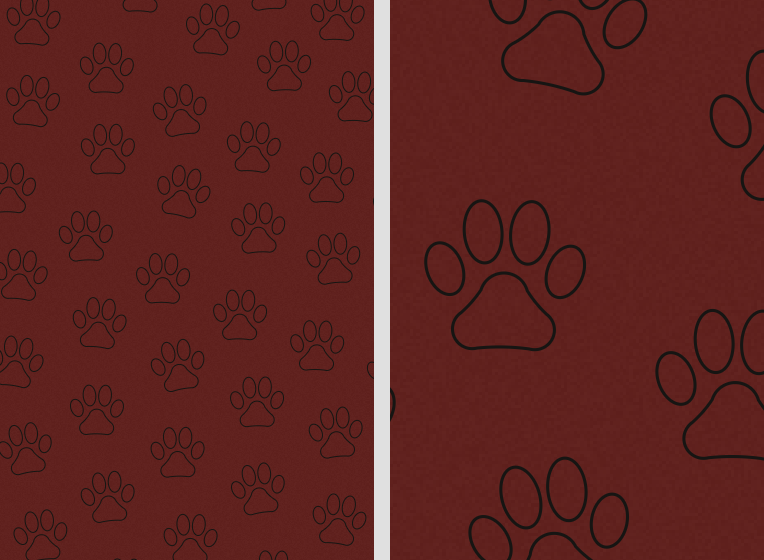
Left: the whole. Right: its middle third, enlarged.
A Shadertoy shader for this pattern:

```glsl
float hash(vec2 p) {
    return fract(sin(dot(p, vec2(12.9898, 78.233))) * 43758.5453);
}

vec2 rotate(vec2 p, float angle) {
    float c = cos(angle), s = sin(angle);
    return vec2(c * p.x + s * p.y, c * p.y - s * p.x);
}

// Ellipse leaning anticlockwise by lean
float toe(vec2 p, vec2 centre, vec2 radii, float lean) {
    p = rotate(p - centre, lean);
    float k = length(p / radii);
    return k * (k - 1.0) / max(length(p / (radii * radii)), 1e-4);
}

// Capsule with its own radius at each end and a slightly pinched waist
float limb(vec2 p, vec2 a, vec2 b, float ra, float rb) {
    vec2 ab = b - a;
    float h = clamp(dot(p - a, ab) / dot(ab, ab), 0.0, 1.0);
    return length(p - a - ab * h) - mix(ra, rb, h) + 0.04 * h * (1.0 - h);
}

float pad(vec2 p) {
    vec2 top = vec2(0.0, -0.105), left = vec2(-0.145, -0.25), right = vec2(0.14, -0.255);
    float sides = min(limb(p, top, left, 0.11, 0.09), limb(p, top, right, 0.11, 0.09));
    return min(sides, limb(p, left, right, 0.09, 0.09));
}

// Distance to the nearest of the five paw outlines
float pawOutline(vec2 p) {
    float d = abs(pad(p));
    d = min(d, abs(toe(p, vec2(-0.27, 0.025), vec2(0.081, 0.122), 0.35)));
    d = min(d, abs(toe(p, vec2(-0.095, 0.193), vec2(0.086, 0.142), 0.08)));
    d = min(d, abs(toe(p, vec2(0.118, 0.188), vec2(0.087, 0.143), -0.1)));
    return min(d, abs(toe(p, vec2(0.28, 0.01), vec2(0.081, 0.122), -0.38)));
}

// Slanting rows that sag, bow sideways and stagger in the upper part
vec2 pawCentre(float col, float row) {
    float bow = max(row, 0.0) - 3.4;
    float stagger = row < 4.5 ? 0.1 * cos(3.14159 * row) : 0.0;
    float x = 2.32 + 0.042 * bow * bow + stagger + (col - 2.0) * (0.98 + 0.025 * row);
    float drop = 1.19 * row + 0.08 * max(0.0, 2.0 - row) + 0.7 * col - 0.04 * col * col;
    return vec2(x, 8.67 - drop);
}

void mainImage(out vec4 fragColor, in vec2 fragCoord) {
    // The canvas is 5.12 units wide
    float pixel = 5.12 / iResolution.x;
    vec2 p = fragCoord * pixel;

    float d = 1.0;
    for (float row = -1.0; row < 8.0; row++) {
        for (float col = 0.0; col < 6.0; col++) {
            vec2 q = p - pawCentre(col, row);
            if (dot(q, q) > 0.25) continue;
            float swing = 2.0 * hash(vec2(col, row) + 3.0) - 1.0;
            d = min(d, pawOutline(rotate(q, -0.2 * swing * abs(swing))));
        }
    }

    // Dull red ground with fine grain
    float grain = hash(floor(p * 66.8)) - 0.5;
    vec3 ground = vec3(0.378, 0.131, 0.118) + 0.018 * grain;

    float ink = clamp((0.007 - d) / pixel + 0.5, 0.0, 1.0);
    fragColor = vec4(mix(ground, vec3(0.085, 0.083, 0.073), ink), 1.0);
}
```
